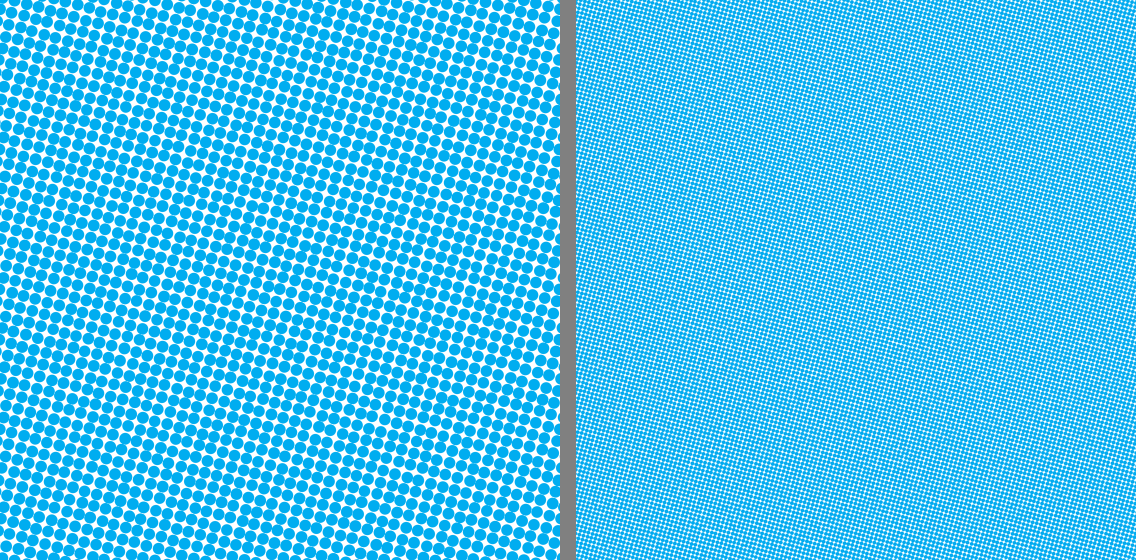
Left, the tile; right, the same tile 3 across and 3 down.
Give the GLSL for this pattern, as a three.js fragment shader.

```glsl
// Cyan halftone screen: a tilted square lattice of slightly uneven round dots on white.
varying vec2 vUv;

const vec2 LATTICE = vec2(44.0, 12.0);      // whole dot steps across one tile; sets pitch and tilt
const vec2 PHASE = vec2(0.20, 0.25);        // lattice offset, in dot pitches
const float RADIUS = 0.475;                 // dot radius, in dot pitches
const float RADIUS_VARIATION = 0.008;
const float JITTER = 0.045;                 // largest shift of a dot centre, per axis
const float EDGE = 0.055;                   // half width of the soft dot edge
const vec3 INK = vec3(0.0, 0.68, 0.94);
const vec3 PAPER = vec3(1.0);

vec3 hash3(vec2 p) {
  vec3 h = vec3(dot(p, vec2(0.127, 0.311)),
                dot(p, vec2(0.269, 0.183)),
                dot(p, vec2(0.419, 0.371)));
  return fract(sin(h) * 43758.55);
}

// Canvas position to lattice position; both canvas sides map to whole steps.
vec2 toLattice(vec2 p) {
  return vec2(LATTICE.x * p.x - LATTICE.y * p.y,
              LATTICE.y * p.x + LATTICE.x * p.y);
}

// Integer key of a lattice cell, equal for cells one tile apart.
vec2 wrappedKey(vec2 cell) {
  float dotCount = dot(LATTICE, LATTICE);
  vec2 key = vec2(LATTICE.x * cell.x + LATTICE.y * cell.y,
                  LATTICE.x * cell.y - LATTICE.y * cell.x);
  return key - dotCount * floor((key + 0.5) / dotCount);
}

// Signed distance to the nearest dot, in dot pitches.
float dotDistance(vec2 p) {
  vec2 home = floor(p + 0.5);
  float nearest = 10.0;
  for (int j = -1; j <= 1; j++) {
    for (int i = -1; i <= 1; i++) {
      vec2 cell = home + vec2(float(i), float(j));
      vec3 vary = hash3(wrappedKey(cell)) * 2.0 - 1.0;
      float radius = RADIUS + RADIUS_VARIATION * vary.z;
      nearest = min(nearest, length(p - cell - JITTER * vary.xy) - radius);
    }
  }
  return nearest;
}

void main() {
  float d = dotDistance(toLattice(vUv) - PHASE);
  float ink = 1.0 - smoothstep(-EDGE, EDGE, d);
  gl_FragColor = vec4(mix(PAPER, INK, ink), 1.0);
}
```
